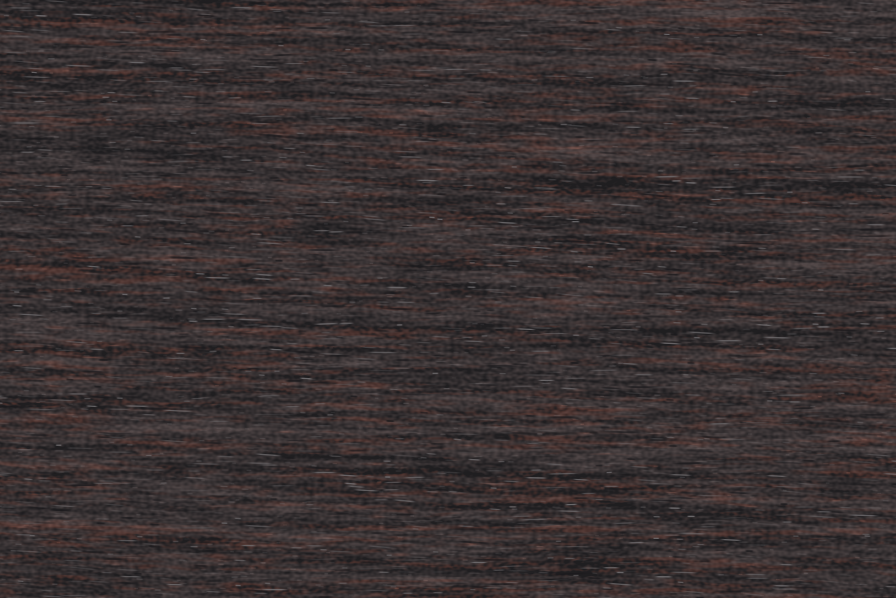
Write a Shadertoy shader that draws this texture.

```glsl
// Dark wenge-like wood veneer with a near-horizontal grain.
// Stretched gradient noise forms the bands, fibres and warm streaks;
// scattered tapered dashes form the dark pores and pale flecks.

#define GRAIN_TILT   0.018
#define WAVINESS     0.009
#define CONTRAST     1.05
#define WARMTH       1.0
#define FLECK_AMOUNT 0.55
#define PORE_AMOUNT  0.60
#define DARK_WOOD    vec3(0.138, 0.130, 0.138)
#define LIGHT_WOOD   vec3(0.286, 0.252, 0.254)
#define WARM_SHIFT   vec3(0.074, 0.000, -0.020)
#define FLECK_COLOR  vec3(0.450, 0.440, 0.450)
#define PORE_COLOR   vec3(0.098, 0.094, 0.105)

vec3 hash3(vec2 p) {
    vec3 q = fract(p.xyx * vec3(0.1031, 0.1030, 0.0973));
    q += dot(q, q.yxz + 33.33);
    return fract((q.xxy + q.yzz) * q.zyx);
}

vec2 gradient(vec2 cell) {
    float angle = 6.28319 * hash3(cell).x;
    return vec2(cos(angle), sin(angle));
}

// Gradient noise, roughly -0.7 to 0.7
float noise(vec2 p) {
    vec2 i = floor(p), f = p - i;
    vec2 u = f * f * f * (f * (f * 6.0 - 15.0) + 10.0);
    vec2 e = vec2(0.0, 1.0);
    float low  = mix(dot(gradient(i), f),
                     dot(gradient(i + e.yx), f - e.yx), u.x);
    float high = mix(dot(gradient(i + e.xy), f - e.xy),
                     dot(gradient(i + e.yy), f - e.yy), u.x);
    return mix(low, high, u.y);
}

// Share of a pixel-high window covered by a line of the given half width
float lineCoverage(float dist, float halfWidth, float pixel) {
    float top = min(halfWidth, dist + 0.5 * pixel);
    float bottom = max(-halfWidth, dist - 0.5 * pixel);
    return max(top - bottom, 0.0) / pixel;
}

// Randomly placed, tapered dashes: at most one per cell
float dashes(vec2 p, vec2 cellSize, float halfWidth, float amount,
             float seed, float pixel) {
    vec2 home = floor(p / cellSize);
    float cover = 0.0;
    for (int j = -1; j <= 1; j++) {
        for (int i = -1; i <= 1; i++) {
            vec2 id = home + vec2(i, j);
            vec3 place = hash3(id + seed);
            vec3 shape = hash3(id + seed + 71.7);
            vec2 d = p - (id + place.xy) * cellSize;
            float halfLength = cellSize.x * mix(0.12, 0.6, shape.x * shape.x);
            float taper = 1.0 - smoothstep(0.4, 1.0, abs(d.x) / halfLength);
            float slope = (shape.y - 0.6) * 0.09;
            float dash = lineCoverage(d.y - slope * d.x, halfWidth, pixel);
            float strength = step(place.z, amount) * mix(0.2, 1.0, shape.z * shape.z);
            cover = max(cover, dash * taper * strength);
        }
    }
    return cover;
}

void mainImage(out vec4 fragColor, in vec2 fragCoord) {
    float pixel = 1.0 / iResolution.y;
    vec2 p = fragCoord * pixel;

    // Gentle bending of the grain
    p.y += GRAIN_TILT * p.x + WAVINESS * noise(p * vec2(1.4, 4.0));
    p.y += 0.0025 * noise(p * vec2(9.0, 30.0) + 5.0);

    // Broad bands, narrow bands, fibres and fine grain
    float bands = 0.28 * noise(p * vec2(0.7, 13.0) + 3.7)
                + 0.50 * noise(p * vec2(1.3, 45.0) + 17.3);
    float fibres = 0.58 * noise(p * vec2(4.5, 95.0) + 41.1)
                 + 0.55 * noise(p * vec2(16.0, 165.0) + 59.9);
    float grain = 0.65 * noise(p * vec2(110.0, 185.0) + 83.3);
    float tone = 0.48 + CONTRAST * (bands + fibres + grain);
    vec3 color = mix(DARK_WOOD, LIGHT_WOOD, clamp(tone, -0.1, 1.25));

    // Thin reddish brown streaks
    float streaks = 0.8 * noise(p * vec2(1.3, 42.0) + 101.3)
                  + 0.8 * noise(p * vec2(6.0, 110.0) + 131.9)
                  + 0.7 * noise(p * vec2(26.0, 160.0) + 157.1);
    float warm = smoothstep(-0.15, 0.7, streaks) * smoothstep(-0.1, 0.5, tone);
    color += WARMTH * warm * WARM_SHIFT;

    // Dark pores, short warm fibres, then pale flecks in the darker bands
    float pores = dashes(p, vec2(0.065, 0.009), 0.0015, PORE_AMOUNT, 211.0, pixel);
    color = mix(color, PORE_COLOR, 0.75 * pores);
    float fibreEnds = dashes(p, vec2(0.035, 0.008), 0.0011, 0.6, 401.0, pixel);
    color += 0.09 * fibreEnds * mix(vec3(0.8), vec3(1.3, 0.7, 0.5), warm);
    float gathered = mix(1.0, 0.35, smoothstep(-0.2, 0.2, bands));
    float flecks = dashes(p, vec2(0.050, 0.008), 0.0011, FLECK_AMOUNT, 307.0, pixel);
    color = mix(color, FLECK_COLOR, 0.9 * flecks * gathered);

    fragColor = vec4(color, 1.0);
}
```
